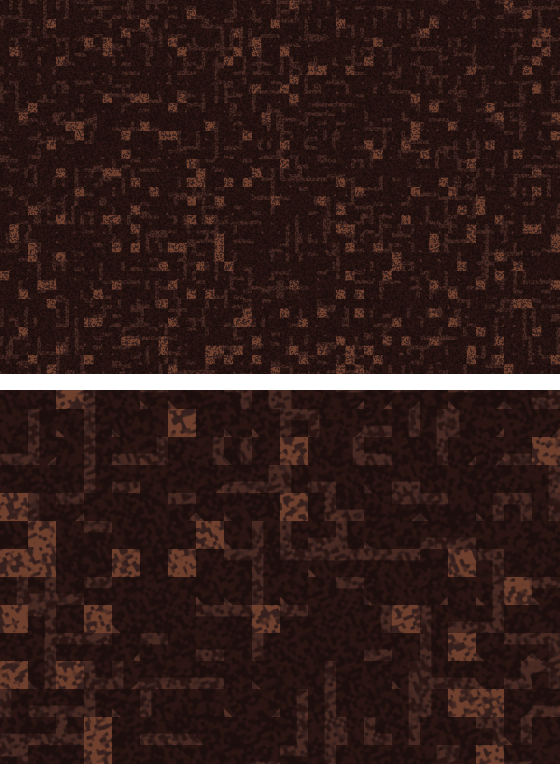
Top: the whole. Bottom: its middle third, enlarged.
A Shadertoy shader for this pattern:

```glsl
// Grainy dark brown tile mosaic with scattered bright tiles and half-width strips.
#define COLUMNS 60.0        // tiles across the canvas
#define STRIP_WIDTH 0.40    // strip thickness in tiles
#define STRIP_CHANCE 0.27   // share of tiles with a strip, per direction
#define BRIGHT_CHANCE 0.105 // share of bright tiles
#define CHIP_CHANCE 0.30    // share of tiles with a corner chip
#define CHIP_SIZE 0.30      // leg of the corner triangle in tiles
#define GRAIN_SCALE 7.0     // grains per tile

float hash(vec2 p, float seed) {
    vec3 q = fract(vec3(p.xyx + seed * 17.3) * 0.1031);
    q += dot(q, q.yzx + 33.33);
    return fract((q.x + q.y) * q.z);
}

float valueNoise(vec2 p) {
    vec2 i = floor(p), f = fract(p);
    f = f * f * (3.0 - 2.0 * f);
    float low = mix(hash(i, 1.0), hash(i + vec2(1, 0), 1.0), f.x);
    float high = mix(hash(i + vec2(0, 1), 1.0), hash(i + vec2(1, 1), 1.0), f.x);
    return mix(low, high, f.y);
}

// Strip along one side of a tile; "line" has the running direction in x.
float strip(vec2 tile, float across, float seed) {
    float shift = floor(4.0 * hash(vec2(tile.y, 3.0), seed));
    vec2 run = vec2(floor((tile.x + shift) / 2.0), tile.y);
    vec2 block = vec2(floor((tile.x + shift) / 4.0), tile.y);
    // Half the strips are single tiles, half come in pairs.
    float pick = hash(tile, seed + 1.0) < 0.5
        ? hash(tile, seed + 2.0) : hash(run, seed + 3.0);
    float fromSide = hash(block, seed + 4.0) < 0.5 ? across : 1.0 - across;
    return step(pick, STRIP_CHANCE) * step(fromSide, STRIP_WIDTH);
}

// Coverage of strips, bright tiles and corner chips at one point.
vec3 layout_masks(vec2 p) {
    vec2 tile = floor(p), f = fract(p);
    float strips = max(strip(tile, f.y, 10.0), strip(tile.yx, f.x, 20.0));
    float bright = step(hash(tile, 30.0), BRIGHT_CHANCE);
    vec2 corner = hash(tile, 31.0) < 0.5 ? f : vec2(1.0 - f.x, f.y);
    float chip = step(hash(tile, 32.0), CHIP_CHANCE)
               * step(corner.x + corner.y, CHIP_SIZE);
    return vec3(strips, bright, chip);
}

// Six browns from dark to light, blended by a tone from 0 to 5.
vec3 brownRamp(float tone) {
    vec3 c = mix(vec3(0.105, 0.055, 0.048), vec3(0.16, 0.08, 0.07), clamp(tone, 0.0, 1.0));
    c = mix(c, vec3(0.20, 0.12, 0.11), clamp(tone - 1.0, 0.0, 1.0));
    c = mix(c, vec3(0.26, 0.15, 0.13), clamp(tone - 2.0, 0.0, 1.0));
    c = mix(c, vec3(0.33, 0.19, 0.15), clamp(tone - 3.0, 0.0, 1.0));
    return mix(c, vec3(0.43, 0.25, 0.175), clamp(tone - 4.0, 0.0, 1.0));
}

void mainImage(out vec4 fragColor, in vec2 fragCoord) {
    float pixel = COLUMNS / iResolution.x;
    vec2 p = (fragCoord - vec2(0.0, 0.5 * iResolution.y)) * pixel;

    // Smooth the tile and strip edges with 3x3 samples.
    vec3 masks = vec3(0.0);
    for (int y = -1; y <= 1; y++)
        for (int x = -1; x <= 1; x++)
            masks += layout_masks(p + vec2(x, y) * pixel / 3.0) / 9.0;

    // Slanted grain, shared by all layers.
    vec2 slanted = vec2(p.x + 0.4 * p.y, p.y - 0.4 * p.x);
    float grain = smoothstep(0.22, 0.78, valueNoise(slanted * GRAIN_SCALE));

    float tone = 1.1 * grain;
    tone = mix(tone, 1.1 + 2.3 * grain, masks.x);
    tone = mix(tone, 1.8 + 2.2 * grain, masks.z);
    tone = mix(tone, 5.2 - 3.0 * (1.0 - grain) * (1.0 - grain), masks.y);
    fragColor = vec4(brownRamp(tone), 1.0);
}
```
